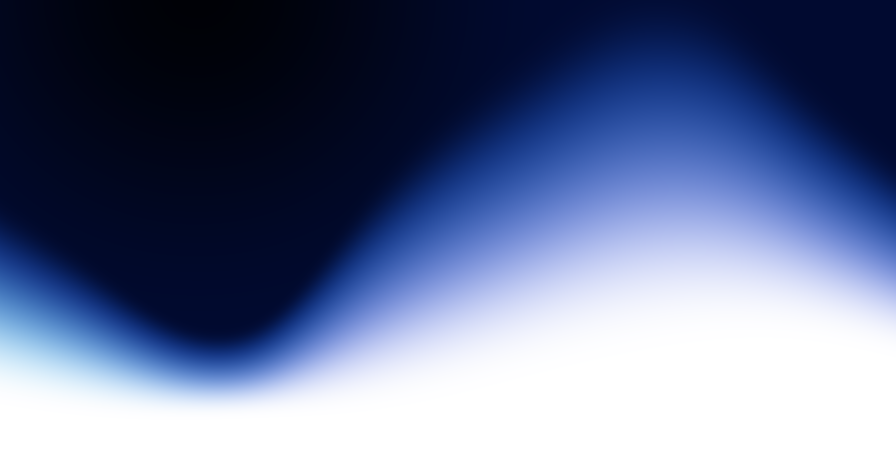
A WebGL 2 fragment shader for this background:

```glsl
#version 300 es
precision highp float;
// A soft white swell under a dark navy sky, joined by a blue glow.
// Two spline curves across the canvas mark where the glow starts and where it
// turns white; the depth between them picks a colour from a smooth ramp.

uniform vec2 u_resolution;
out vec4 fragColor;

const int CURVE_KNOTS = 13;
const int RAMP_KNOTS = 8;

// Per knot: depth from the top where the glow starts, and where it is white.
// The knots are a tenth of the width apart, with one beyond each side.
const vec2 CURVES[CURVE_KNOTS] = vec2[](
    vec2(0.340, 0.770), vec2(0.457, 0.815), vec2(0.575, 0.852),
    vec2(0.722, 0.874), vec2(0.727, 0.868), vec2(0.452, 0.832),
    vec2(0.272, 0.781), vec2(0.147, 0.721), vec2(0.012, 0.667),
    vec2(0.037, 0.642), vec2(0.222, 0.661), vec2(0.370, 0.715),
    vec2(0.500, 0.775));

// Glow colours from navy to white, a fifth of the glow apart.
const vec3 RAMP[RAMP_KNOTS] = vec3[](
    vec3(0.005, 0.040, 0.190), vec3(0.005, 0.040, 0.190),
    vec3(0.050, 0.185, 0.500), vec3(0.210, 0.360, 0.690),
    vec3(0.470, 0.560, 0.860), vec3(0.800, 0.830, 0.970),
    vec3(1.0), vec3(1.0));

// Weights of four neighbouring knots in a uniform cubic B-spline.
vec4 splineWeights(float f) {
    float g = 1.0 - f;
    float f2 = f * f;
    float f3 = f2 * f;
    return vec4(g * g * g, 3.0 * f3 - 6.0 * f2 + 4.0,
                1.0 + 3.0 * (f + f2 - f3), f3) / 6.0;
}

// Start and end depth of the glow at horizontal place x.
vec2 glowBounds(float x) {
    float place = x * 10.0 + 1.0;
    int base = int(floor(place));
    vec4 weights = splineWeights(fract(place));
    vec2 sum = vec2(0.0);
    for (int i = 0; i < 4; i++) {
        sum += weights[i] * CURVES[clamp(base + i - 1, 0, CURVE_KNOTS - 1)];
    }
    return sum;
}

// Colour at level t: 0 where the glow starts, 1 where it becomes white.
vec3 glowColor(float t) {
    float place = clamp(t, -1.0, 2.0) * 5.0 + 1.0;
    int base = int(floor(place));
    vec4 weights = splineWeights(fract(place));
    vec3 sum = vec3(0.0);
    for (int i = 0; i < 4; i++) {
        sum += weights[i] * RAMP[clamp(base + i - 1, 0, RAMP_KNOTS - 1)];
    }
    return sum;
}

// Brightness of the sky, falling towards a dark centre.
float skyShade(vec2 p, vec2 center, vec2 radius) {
    float d = length((p - center) / radius);
    return mix(0.12, 1.0, smoothstep(0.0, 1.0, d));
}

void main() {
    vec2 uv = gl_FragCoord.xy / u_resolution;
    vec2 bounds = glowBounds(uv.x);
    float level = (1.0 - uv.y - bounds.x) / (bounds.y - bounds.x);
    vec3 color = glowColor(level);

    // Darken the sky only, leaving the glow untouched.
    float shade = skyShade(uv, vec2(0.22, 1.02), vec2(0.42, 0.78));
    color *= mix(shade, 1.0, smoothstep(-0.1, 0.35, level));

    // Cooler, cyan midtones on the left.
    float midtone = smoothstep(0.2, 0.65, level) * (1.0 - smoothstep(0.65, 1.1, level));
    float leftSide = 1.0 - smoothstep(0.0, 0.42, uv.x);
    color += vec3(-0.03, 0.09, 0.01) * midtone * leftSide;

    fragColor = vec4(clamp(color, 0.0, 1.0), 1.0);
}
```
